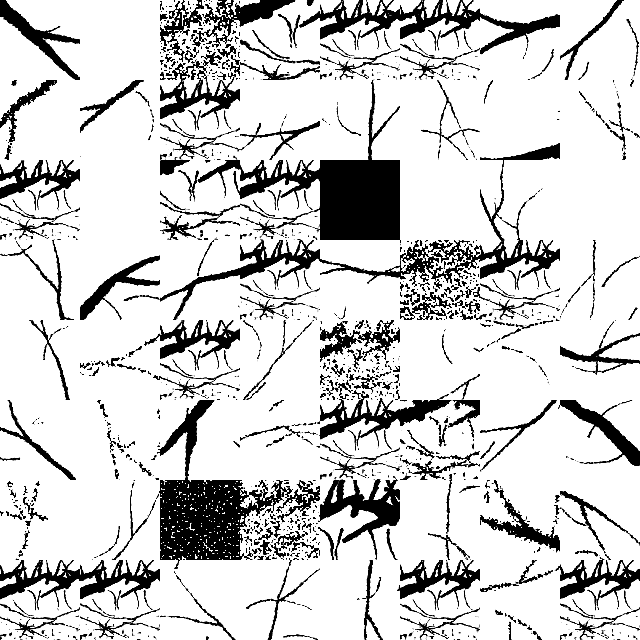
Give the GLSL for this pattern, as a Shadertoy shader.

```glsl
// An 8 by 8 mosaic of black and white tiles showing branches against a blank sky.
// Some tiles repeat one whole thicket, most hold a close view of a few smooth limbs,
// and a few are grainy or solid. All limbs are tapered, bent distance fields.

const float TILES = 8.0;
const vec3 PAPER = vec3(1.0);
const vec3 INK = vec3(0.0);

float hash(vec2 p) {
    vec3 q = fract(vec3(p.xyx) * 0.1031);
    q += dot(q, q.yzx + 33.33);
    return fract((q.x + q.y) * q.z);
}

vec2 hash2(vec2 p) {
    return vec2(hash(p + 17.3), hash(p + 71.9));
}

float noise(vec2 p) {
    vec2 i = floor(p), f = fract(p);
    f = f * f * (3.0 - 2.0 * f);
    return mix(mix(hash(i), hash(i + vec2(1, 0)), f.x),
               mix(hash(i + vec2(0, 1)), hash(i + vec2(1, 1)), f.x), f.y);
}

vec2 wobble(vec2 p, float frequency) {
    return vec2(noise(p * frequency), noise(p * frequency + 40.0)) - 0.5;
}

// Signed distance to a bowed limb from a to b, with radius r.x tapering to r.y
float limb(vec2 p, vec2 a, vec2 b, float bend, vec2 r) {
    vec2 ab = b - a;
    float t = clamp(dot(p - a, ab) / dot(ab, ab), 0.0, 1.0);
    vec2 normal = vec2(-ab.y, ab.x) / length(ab);
    vec2 spine = a + ab * t + normal * bend * 4.0 * t * (1.0 - t);
    return length(p - spine) - mix(r.x, r.y, t);
}

// Heavy knotted boughs across the upper half
float boughs(vec2 p) {
    float d = limb(p, vec2(-0.05, 0.57), vec2(0.62, 0.83), -0.01, vec2(0.07, 0.025));
    d = min(d, limb(p, vec2(-0.03, 0.77), vec2(0.33, 0.9), -0.02, vec2(0.045, 0.015)));
    d = min(d, limb(p, vec2(0.2, 0.82), vec2(0.26, 0.65), 0.02, vec2(0.02, 0.06)));
    d = min(d, limb(p, vec2(0.52, 0.55), vec2(1.05, 0.88), -0.02, vec2(0.015, 0.05)));
    d = min(d, limb(p, vec2(0.58, 0.79), vec2(0.84, 0.7), 0.02, vec2(0.03, 0.055)));
    return min(d, limb(p, vec2(0.78, 0.86), vec2(1.03, 0.75), 0.03, vec2(0.015, 0.04)));
}

// Shoots that lean alternately left and right up to the top edge
float shoots(vec2 p) {
    float d = 1.0;
    for (float i = 0.0; i < 11.0; i++) {
        vec2 h = hash2(vec2(i, 3.0));
        float lean = mod(i, 3.0) < 1.0 ? -0.1 : 0.16;
        vec2 root = vec2((i + 0.5) / 11.0, 0.72 + 0.1 * h.x);
        vec2 tip = root + vec2(lean * (0.4 + h.y), 0.3);
        d = min(d, limb(p, root, tip, 0.06 * (h.x - 0.5), vec2(0.021, 0.005)));
    }
    return d;
}

// Thin stems and hanging twigs below the boughs, with a star of rays
float stems(vec2 p) {
    const vec2 thin = vec2(0.009, 0.006);
    float d = limb(p, vec2(-0.02, 0.47), vec2(0.6, 0.26), -0.05, thin);
    d = min(d, limb(p, vec2(0.55, 0.26), vec2(1.02, 0.42), -0.04, thin));
    d = min(d, limb(p, vec2(0.16, 0.5), vec2(0.44, 0.3), -0.04, thin));
    d = min(d, limb(p, vec2(-0.02, 0.31), vec2(0.58, 0.02), 0.02, thin));
    d = min(d, limb(p, vec2(0.32, 0.14), vec2(0.7, 0.27), -0.03, thin));
    d = min(d, limb(p, vec2(0.55, 0.2), vec2(1.02, 0.12), 0.04, thin));
    for (float i = 0.0; i < 4.0; i++) {
        vec2 root = vec2(0.36 + 0.15 * i, 0.62);
        vec2 tip = root + vec2(0.2 * (hash(vec2(i, 6.0)) - 0.5), -0.24);
        d = min(d, limb(p, root, tip, 0.03 * cos(3.0 * i), vec2(0.013, 0.005)));
    }
    for (float i = 0.0; i < 6.0; i++) {
        float angle = 1.047 * (i + 0.6 * hash(vec2(i, 30.0)));
        vec2 hub = vec2(0.32, 0.14);
        vec2 tip = hub + 0.13 * vec2(cos(angle), sin(angle));
        d = min(d, limb(p, hub, tip, 0.01, vec2(0.015, 0.004)));
    }
    return d;
}

// Whole thicket on the unit square, with litter on the ground
float thicket(vec2 p) {
    p += 0.035 * wobble(p, 9.0) + 0.008 * wobble(p, 40.0);
    float litter = 0.06 * (0.82 + 0.8 * max(p.y - 0.1, 0.0) - noise(p * 30.0));
    return min(min(boughs(p), shoots(p)), min(stems(p), litter));
}

// Close view: one main limb with a fork, plus two hair-thin twigs
float closeView(vec2 q, vec2 seed) {
    vec2 p = q + 0.05 * wobble(q + seed, 4.0) + 0.012 * wobble(q + seed, 28.0);
    vec2 h = hash2(seed), k = hash2(seed + 9.0);
    float angle = 6.283 * h.x, bend = 0.4 * (k.y - 0.5);
    vec2 dir = vec2(cos(angle), sin(angle)), side = vec2(-dir.y, dir.x);
    vec2 mid = 0.15 + 0.7 * hash2(seed + 4.0);
    float radius = mix(0.012, 0.1, h.y * h.y);
    float d = limb(p, mid - 0.9 * dir, mid + 0.9 * dir, bend, radius * vec2(1.2, 0.3));
    vec2 fork = mid + side * bend;
    vec2 tip = fork + 0.7 * dir + side * (k.x < 0.5 ? -0.5 : 0.5);
    d = min(d, limb(p, fork, tip, -0.4 * bend, radius * vec2(0.65, 0.1) + 0.003));
    for (float i = 0.0; i < 2.0; i++) {
        vec2 root = hash2(seed + 20.0 + i), end = hash2(seed + 33.0 + i);
        d = min(d, limb(p, root, root + 1.6 * (end - 0.5), 0.1, vec2(0.013, 0.004)));
    }
    return hash(seed + 60.0) < 0.08 ? 1.0 : d;
}

// Scatters the tile numbers 0..63 so that each kind has a fixed count
int tileRank(ivec2 cell) {
    int i = cell.x + 8 * cell.y;
    return (i * (2 * i + 5)) % 64;
}

void mainImage(out vec4 fragColor, in vec2 fragCoord) {
    vec2 grid = fragCoord / iResolution.xy * TILES;
    vec2 cell = floor(grid), q = fract(grid);
    int rank = tileRank(ivec2(cell));
    bool whole = rank < 13, enlarged = rank >= 25 && rank <= 28;
    bool grainy = rank >= 41 && rank <= 44;
    float wear = hash(cell + 90.0), grain = noise(q * 50.0 + cell * 61.0);

    float span = enlarged ? mix(0.5, 0.75, wear) : 1.0;
    vec2 window = q * span + (1.0 - span) * hash2(cell + 50.0);
    float d = whole || enlarged || grainy ? thicket(window) : closeView(q, cell * 7.0 + 2.0);

    // Grain and wear, different in every tile
    float strength = grainy ? mix(0.08, 0.25, wear) : whole ? 0.01 : 0.015 + 0.08 * pow(wear, 6.0);
    d += span * strength * (grain - 0.5);
    if (rank == 58) d = 0.3 * (grain - 0.82);
    if (rank == 60) d = -1.0;

    float edge = 0.5 * span * TILES / iResolution.y;
    fragColor = vec4(mix(PAPER, INK, clamp(0.5 - d / edge, 0.0, 1.0)), 1.0);
}
```
